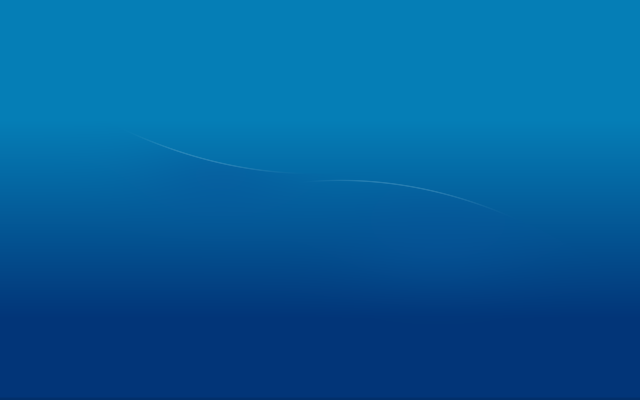
This background is drawn by a WebGL 1 fragment shader. Its source:

```glsl
precision highp float;
// Calm blue vertical gradient with two thin glinting arcs and soft glows beneath them.

uniform vec2 u_resolution;

// Colours
const vec3 SKY_BLUE = vec3(0.02, 0.494, 0.714);
const vec3 DEEP_BLUE = vec3(0.008, 0.208, 0.47);
const vec3 GLOW_BLUE = vec3(0.03, 0.335, 0.605);
const vec3 GLINT = vec3(0.55, 0.78, 0.88);

// Heights where the gradient starts and ends
const float FADE_BOTTOM = 0.205;
const float FADE_TOP = 0.70;

// Arcs: vertex x, vertex y, curvature
const vec3 LEFT_ARC = vec3(0.49, 0.566, 1.25);
const vec3 RIGHT_ARC = vec3(0.532, 0.549, -1.28);
// Arc extents: start, full from, full until, end
const vec4 LEFT_SPAN = vec4(0.185, 0.29, 0.33, 0.49);
const vec4 RIGHT_SPAN = vec4(0.46, 0.59, 0.66, 0.815);
const float LINE_HALF_WIDTH = 0.0018;
const float LINE_OPACITY = 0.24;

// Glows: centre xy, radius xy
const vec4 LEFT_GLOW = vec4(0.345, 0.545, 0.085, 0.075);
const vec4 RIGHT_GLOW = vec4(0.685, 0.410, 0.105, 0.085);
const float LEFT_GLOW_OPACITY = 0.42;
const float RIGHT_GLOW_OPACITY = 0.42;

// Dark strip along the lower edge
const float STRIP_HEIGHT = 0.006;
const float STRIP_SHADE = 0.88;

// Signed distance above a parabola, in canvas heights
float arcDistance(vec2 p, vec3 arc, float aspect) {
  float dx = p.x - arc.x;
  float slope = 2.0 * arc.z * dx / aspect;
  return (p.y - arc.y - arc.z * dx * dx) / sqrt(1.0 + slope * slope);
}

// Rises and falls along the span
float spanFade(float x, vec4 span) {
  return smoothstep(span.x, span.y, x) * (1.0 - smoothstep(span.z, span.w, x));
}

// Elliptical falloff
float softGlow(vec2 p, vec4 glow) {
  vec2 q = (p - glow.xy) / glow.zw;
  return exp(-0.5 * dot(q, q));
}

// Glow clipped below its arc, then the glint on the arc itself
vec3 addWave(vec3 color, vec2 p, vec3 arc, vec4 span, vec4 glow, float glowOpacity) {
  float pixel = 1.0 / u_resolution.y;
  float d = arcDistance(p, arc, u_resolution.x / u_resolution.y);
  float below = 1.0 - smoothstep(-pixel, pixel, d);
  color = mix(color, GLOW_BLUE, glowOpacity * below * softGlow(p, glow));
  float line = 1.0 - smoothstep(LINE_HALF_WIDTH - 0.5 * pixel,
                                LINE_HALF_WIDTH + 0.5 * pixel, abs(d));
  return mix(color, GLINT, LINE_OPACITY * line * spanFade(p.x, span));
}

void main() {
  vec2 p = gl_FragCoord.xy / u_resolution;
  float pixel = 1.0 / u_resolution.y;

  // Background gradient
  float height = clamp((p.y - FADE_BOTTOM) / (FADE_TOP - FADE_BOTTOM), 0.0, 1.0);
  vec3 color = mix(DEEP_BLUE, SKY_BLUE, height);

  // Waves
  color = addWave(color, p, LEFT_ARC, LEFT_SPAN, LEFT_GLOW, LEFT_GLOW_OPACITY);
  color = addWave(color, p, RIGHT_ARC, RIGHT_SPAN, RIGHT_GLOW, RIGHT_GLOW_OPACITY);

  // Lower edge
  float strip = 1.0 - smoothstep(STRIP_HEIGHT - pixel, STRIP_HEIGHT + pixel, p.y);
  color *= mix(1.0, STRIP_SHADE, strip);

  gl_FragColor = vec4(color, 1.0);
}
```
